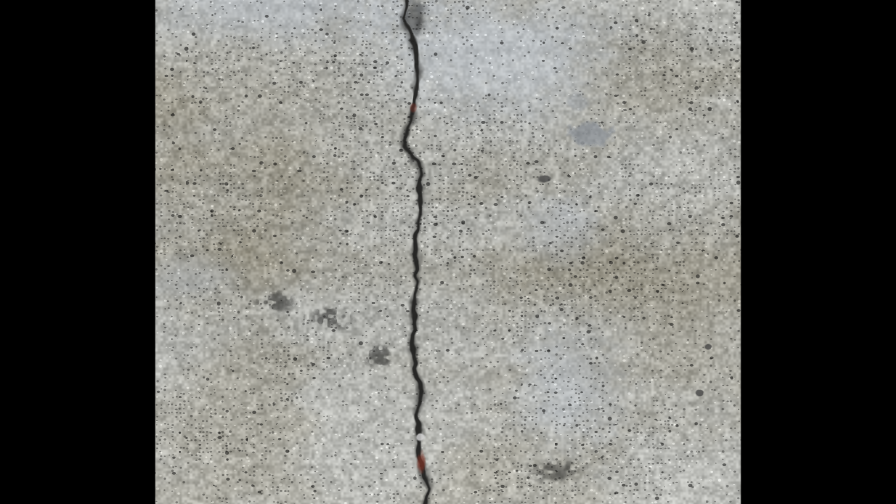
A Shadertoy shader for this texture:

```glsl
// A weathered concrete slab between black side bars, split by a jagged vertical crack.
// Layered value noise gives stains and grain, jittered cells give pits and pale grit,
// and a polyline distance field with noisy width gives the crack and its crumbled rim.

const float SLAB_LEFT = 0.308, SLAB_RIGHT = 1.470;
const vec3 CONCRETE = vec3(0.674, 0.678, 0.660);
const vec3 COOL_TINT = vec3(-0.010, 0.004, 0.034);
const vec3 WARM_STAIN = vec3(0.052, 0.062, 0.082);
const vec3 RUST = vec3(0.48, 0.20, 0.15);
const float GRAIN = 0.27;
const float CRACK_WIDTH = 0.0038;
const int JOINTS = 22;
const vec2 CRACK[JOINTS] = vec2[JOINTS](
  vec2(.810, 1.0), vec2(.801, .965), vec2(.819, .926), vec2(.828, .861),
  vec2(.822, .792), vec2(.801, .718), vec2(.815, .694), vec2(.836, .664),
  vec2(.831, .618), vec2(.836, .583), vec2(.824, .525), vec2(.826, .444),
  vec2(.822, .375), vec2(.819, .306), vec2(.824, .271), vec2(.836, .225),
  vec2(.826, .178), vec2(.833, .132), vec2(.831, .093), vec2(.840, .062),
  vec2(.852, .032), vec2(.840, -.01));

float hash(vec2 p) {
  vec3 q = fract(vec3(p.xyx) * 0.1031);
  q += dot(q, q.yzx + 33.33);
  return fract((q.x + q.y) * q.z);
}

float noise(vec2 p) {
  vec2 i = floor(p), f = fract(p);
  f = f * f * (3.0 - 2.0 * f);
  return mix(mix(hash(i), hash(i + vec2(1, 0)), f.x),
             mix(hash(i + vec2(0, 1)), hash(i + 1.0), f.x), f.y);
}

float fbm(vec2 p) {
  float sum = 0.0, amp = 0.5;
  for (int i = 0; i < 5; i++) {
    sum += amp * noise(p);
    p = mat2(1.6, 1.2, -1.2, 1.6) * p + 7.3;
    amp *= 0.5;
  }
  return sum;
}

// Soft elliptical blob with a frayed outline: 1 at the centre, 0 outside.
float blob(vec2 p, vec2 centre, vec2 radius, float softness) {
  float d = length((p - centre) / radius) + 0.9 * (fbm(p * 55.0) - 0.48);
  return 1.0 - smoothstep(1.0 - softness, 1.0 + softness, d);
}

// Scattered dots, one candidate per cell; density is the chance of a dot.
float specks(vec2 p, float cells, float density, float seed, float px) {
  vec2 q = p * cells, id = floor(q);
  vec2 jitter = vec2(hash(id + seed), hash(id + seed + 19.7));
  vec2 d = fract(q) - mix(vec2(0.3), vec2(0.7), jitter);
  d.y *= 1.0 + 0.6 * hash(id + seed + 41.0);
  float radius = mix(0.10, 0.28, hash(id + seed + 53.0));
  float soft = max(px * cells, 0.08);
  float dotMask = 1.0 - smoothstep(radius - soft * 0.5, radius + soft, length(d));
  return dotMask * step(hash(id + seed + 71.0), density);
}

float crackDistance(vec2 p) {
  float nearest = 9.0;
  for (int i = 0; i < JOINTS - 1; i++) {
    vec2 a = CRACK[i], ab = CRACK[i + 1] - a, ap = p - a;
    nearest = min(nearest, length(ap - ab * clamp(dot(ap, ab) / dot(ab, ab), 0.0, 1.0)));
  }
  return nearest;
}

vec3 slab(vec2 p, float px) {
  // Broad stains, horizontal trowel streaks and cool washed areas
  float stain = smoothstep(0.38, 0.72, fbm(p * vec2(4.0, 6.0) + 3.0));
  float streak = fbm(p * vec2(5.0, 70.0)) - 0.48;
  vec3 col = CONCRETE + 0.02 - WARM_STAIN * stain + 0.07 * streak;
  col -= WARM_STAIN * 0.7 * blob(p, vec2(0.48, 0.72), vec2(0.22, 0.20), 0.8);
  col -= WARM_STAIN * 0.6 * blob(p, vec2(0.62, 0.47), vec2(0.42, 0.05), 0.8);
  col -= WARM_STAIN * 0.6 * blob(p, vec2(1.30, 0.47), vec2(0.26, 0.09), 0.8);
  float wash = blob(p, vec2(0.56, 0.99), vec2(0.24, 0.07), 0.7)
             + blob(p, vec2(0.98, 0.90), vec2(0.20, 0.11), 0.8)
             + blob(p, vec2(1.12, 0.54), vec2(0.07, 0.06), 0.6)
             + blob(p, vec2(1.14, 0.24), vec2(0.09, 0.12), 0.8)
             + blob(p, vec2(0.38, 0.45), vec2(0.08, 0.04), 0.7);
  col += min(wash, 1.0) * (COOL_TINT + 0.035);
  col += 0.03 * (1.0 - smoothstep(0.0, 0.45, p.y));

  // Grain, pits and pale grit
  float grain = 0.55 * noise(p * 190.0) + 0.45 * noise(p * 95.0 + 5.0) - 0.5;
  col += GRAIN * grain * (1.0 - 0.4 * min(wash, 1.0));
  float worn = smoothstep(0.35, 0.65, fbm(p * 7.0 + 11.0));
  col *= 1.0 - 0.34 * specks(p, 130.0, 0.12 + 0.25 * worn, 1.0, px);
  col *= 1.0 - 0.50 * specks(p + 0.37, 75.0, 0.03 + 0.09 * worn, 7.0, px);
  col += 0.13 * specks(p + 0.13, 110.0, 0.10, 13.0, px);

  // Damp patches, smudges and chips
  float damp = max(blob(p, vec2(1.169, 0.733), vec2(0.043, 0.024), 0.2),
                   0.6 * blob(p, vec2(1.150, 0.798), vec2(0.023, 0.016), 0.4));
  col = mix(col, vec3(0.55, 0.57, 0.59) + 0.08 * grain, 0.85 * damp);
  float smudge = blob(p, vec2(0.549, 0.398), vec2(0.037, 0.020), 0.5)
               + blob(p, vec2(0.655, 0.369), vec2(0.042, 0.018), 0.5)
               + blob(p, vec2(0.752, 0.292), vec2(0.022, 0.021), 0.4)
               + blob(p, vec2(1.110, 0.065), vec2(0.050, 0.018), 0.6);
  col *= 1.0 - 0.42 * min(smudge, 1.0) * smoothstep(0.25, 0.6, noise(p * 110.0));
  float chip = blob(p, vec2(1.081, 0.645), vec2(0.014, 0.007), 0.3)
             + blob(p, vec2(1.405, 0.312), vec2(0.008, 0.006), 0.3)
             + blob(p, vec2(1.389, 0.220), vec2(0.007, 0.006), 0.3);
  return mix(col, vec3(0.25), 0.75 * min(chip, 1.0));
}

void mainImage(out vec4 fragColor, in vec2 fragCoord) {
  float px = 1.0 / iResolution.y;
  vec2 p = fragCoord * px;
  vec3 col = slab(p, px);

  // Crack: crumbled grey rim, dark core, then rust and pale fragments inside
  vec2 wobble = vec2(noise(p * 75.0), noise(p * 75.0 + 31.0)) - 0.5;
  float d = crackDistance(p + 0.006 * wobble);
  float rough = noise(p * vec2(60.0, 42.0) + 9.0);
  float rim = 1.0 - smoothstep(0.001, 0.006 + 0.013 * rough, d);
  float hollow = blob(p, vec2(0.822, 0.968), vec2(0.021, 0.043), 0.4);
  col *= 1.0 - 0.48 * max(rim, hollow * (0.55 + 0.6 * rough));
  float width = CRACK_WIDTH * mix(0.45, 1.25, noise(vec2(p.y * 32.0, 4.0)));
  float core = 1.0 - smoothstep(width - px, width + 1.2 * px, d);
  col = mix(col, vec3(0.13, 0.13, 0.125), 0.9 * core);
  float rust = blob(p, vec2(0.836, 0.081), vec2(0.008, 0.017), 0.4)
             + 0.6 * blob(p, vec2(0.820, 0.787), vec2(0.006, 0.009), 0.4);
  col = mix(col, RUST, 0.7 * min(rust, 1.0));
  float fragment = blob(p, vec2(0.834, 0.133), vec2(0.009, 0.008), 0.3);
  col = mix(col, vec3(0.84), 0.8 * fragment);

  // Black bars on both sides
  float inside = smoothstep(-px, px, p.x - SLAB_LEFT) * smoothstep(-px, px, SLAB_RIGHT - p.x);
  fragColor = vec4(clamp(col, 0.0, 1.0) * inside, 1.0);
}
```
